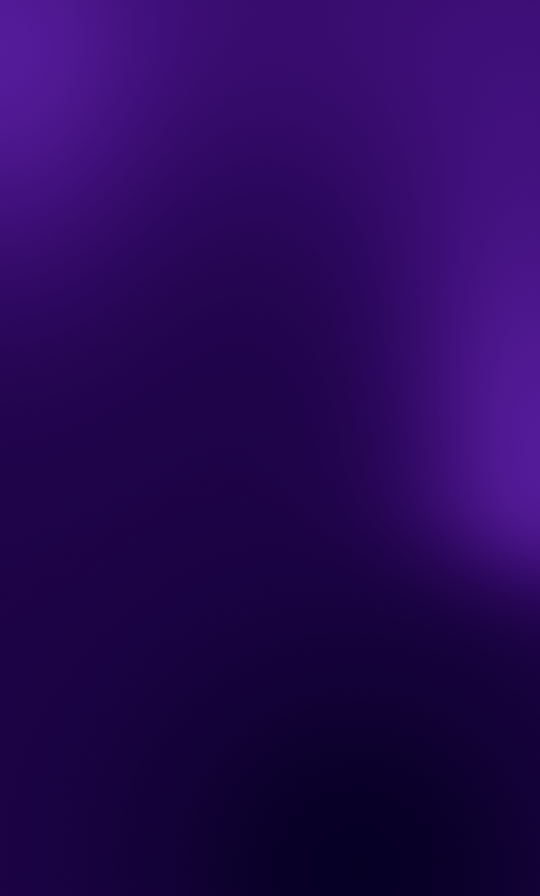
Write a WebGL 2 fragment shader that draws this background.

```glsl
#version 300 es
precision highp float;
// Soft violet backdrop: two bright glows and one dark pool over a vertical fade.
// The parts sum to one scalar level, which a smooth violet ramp turns into colour.
// A faint hashed dither hides banding in the dark tones.

#define BASE_LEVEL 0.114
#define TOP_FADE vec2(0.098, 0.25)      // strength, depth
#define CORNER_POS vec2(0.0, 0.10)
#define CORNER_SIZE vec2(0.28, 0.26)
#define CORNER_GAIN 0.125
#define SIDE_POS vec2(1.0, 0.52)
#define SIDE_REACH vec3(0.25, 0.36, 0.14) // sideways, up, down
#define SIDE_GAIN 0.212
#define POOL_POS vec2(0.66, 0.97)
#define POOL_SIZE vec2(0.42, 0.25)
#define POOL_GAIN 0.087
#define DITHER 0.003

uniform vec2 u_resolution;
out vec4 fragColor;

float hash(vec2 p) {
  vec3 q = fract(vec3(p.xyx) * 0.1031);
  q += dot(q, q.yzx + 33.33);
  return fract((q.x + q.y) * q.z);
}

float glow(vec2 p, vec2 center, vec2 size) {
  vec2 d = (p - center) / size;
  return exp(-dot(d, d));
}

// Wide tail above, firm tilted edge below
float sideGlow(vec2 p) {
  float inward = SIDE_POS.x - p.x;
  float drop = p.y - SIDE_POS.y + 0.12 * inward;
  float width = SIDE_REACH.x + 0.15 * max(-drop, 0.0);
  float across = exp(-pow(abs(inward) / width, 2.0));
  float above = max(-drop, 0.0) / SIDE_REACH.y;
  float below = max(drop, 0.0) / SIDE_REACH.z;
  return across * exp(-above * above - below * below * below);
}

vec3 violetRamp(float level) {
  return vec3(level, level * level, 0.105 + 1.5 * level);
}

void main() {
  // Canvas units, with y measured downward from the top
  vec2 p = gl_FragCoord.xy / u_resolution;
  p.y = 1.0 - p.y;

  float level = BASE_LEVEL + TOP_FADE.x * exp(-pow(p.y / TOP_FADE.y, 2.0));
  level += CORNER_GAIN * glow(p, CORNER_POS, CORNER_SIZE);
  level += SIDE_GAIN * sideGlow(p);
  level -= POOL_GAIN * glow(p, POOL_POS, POOL_SIZE);

  vec3 color = violetRamp(max(level, 0.0));
  color += DITHER * (hash(gl_FragCoord.xy) - 0.5);
  fragColor = vec4(clamp(color, 0.0, 1.0), 1.0);
}
```
